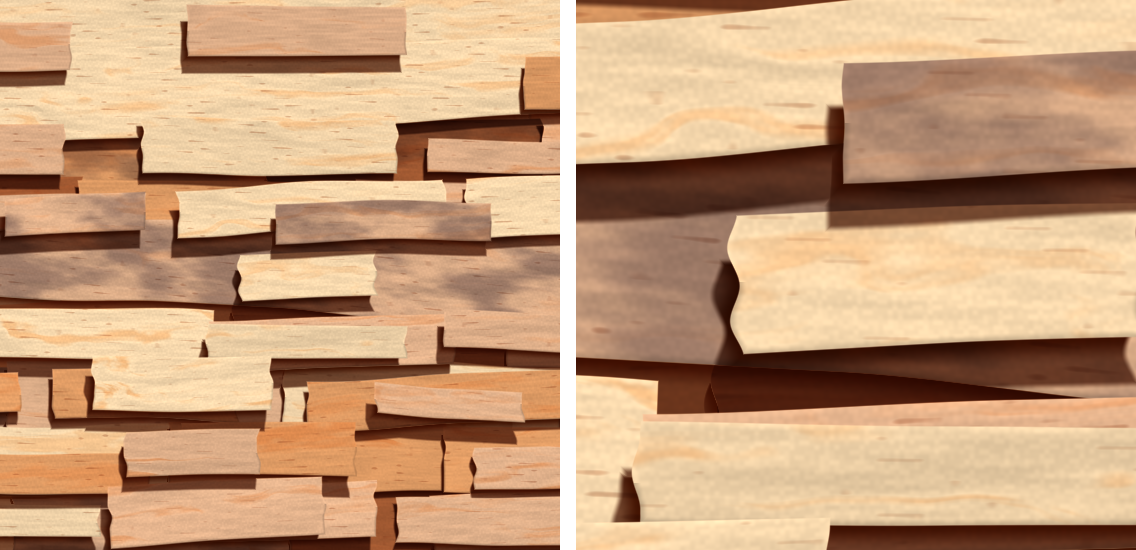
Left, the full canvas; right, a detail of the centre.
A Shadertoy shader for this texture:

```glsl
#define ROWS 9
#define LAYERS 3
#define PER_ROW 3
#define TILT 0.09
#define SHADOW_DROP 0.042
#define SHADOW_TINT vec3(0.36, 0.20, 0.13)
#define PEACH vec3(0.89, 0.70, 0.55)
#define CREAM vec3(0.97, 0.85, 0.68)
#define ORANGE vec3(0.89, 0.62, 0.40)
#define BROWN vec3(0.65, 0.36, 0.20)

float hash(vec2 p) {
    return fract(sin(dot(p, vec2(127.1, 311.7))) * 43758.5);
}

float noise(vec2 p) {
    vec2 i = floor(p), f = fract(p);
    f = f * f * (3.0 - 2.0 * f);
    return mix(mix(hash(i), hash(i + vec2(1, 0)), f.x),
               mix(hash(i + vec2(0, 1)), hash(i + vec2(1, 1)), f.x), f.y);
}

float fbm(vec2 p) {
    float sum = 0.0, amp = 0.53;
    for (int i = 0; i < 4; i++) {
        sum += amp * noise(p);
        p = p * 2.03 + 17.3;
        amp *= 0.5;
    }
    return sum;
}

// Rough-sawn box: slightly bowed sides, ragged ends, tapered height
float plankDistance(vec2 q, vec2 halfSize, float id) {
    q.y += 0.014 * (noise(vec2(q.x * 5.0 + id, id)) - 0.5);
    q.x += 0.008 * (noise(vec2(q.y * 45.0, id)) - 0.5);
    float taper = 1.0 + 0.5 * (hash(vec2(id, 8.0)) - 0.5) * q.x;
    return max(abs(q.x) - halfSize.x, abs(q.y) - halfSize.y * taper);
}

vec3 plankTone(float pick, float id) {
    vec3 tone = pick < 0.43 ? PEACH : pick < 0.66 ? CREAM : pick < 0.87 ? ORANGE : BROWN;
    return tone * (0.96 + 0.07 * hash(vec2(id, 9.0)));
}

// Long fibres, flame figure, reddish streaks, pores and grey stains
vec3 woodGrain(vec2 q, vec3 tone, float id) {
    vec2 g = q + vec2(id * 1.7, id * 0.9);
    g.y += 0.12 * (hash(vec2(id, 10.0)) - 0.5) * q.x;
    float warp = fbm(g * vec2(4.0, 9.0));
    float figure = fbm(g * vec2(4.0, 38.0) + warp * 4.0);
    float fibre = noise(g * vec2(22.0, 260.0));
    float grit = noise(g * 330.0);
    float pores = smoothstep(0.80, 0.97, noise(g * vec2(45.0, 150.0)));
    vec3 col = tone * (0.91 + 0.20 * figure + 0.07 * (fibre - 0.5) + 0.05 * (grit - 0.5));
    float streak = smoothstep(0.53, 0.76, figure) * (0.25 + 0.5 * hash(vec2(id, 11.0)));
    col *= mix(vec3(1.0), vec3(0.90, 0.73, 0.56), streak);
    col *= 1.0 - pores * vec3(0.12, 0.20, 0.24);
    float stained = step(0.88, hash(vec2(id, 12.0)));
    float stain = stained * smoothstep(0.30, 0.68, fbm(g * vec2(9.0, 22.0)));
    return mix(col, col * vec3(0.70, 0.69, 0.74), stain);
}

void mainImage(out vec4 fragColor, in vec2 fragCoord) {
    vec2 p = fragCoord / iResolution.y;
    float px = 1.0 / iResolution.y;
    vec3 wood = BROWN;
    float shade = 0.9;

    // Paint planks from the back of the pile to the front
    for (int layer = 0; layer < LAYERS; layer++)
    for (int j = 0; j < ROWS; j++)
    for (int k = 0; k < PER_ROW; k++) {
        float depth = float(layer);
        float row = float((j * 4) % ROWS);
        float id = 1.0 + float(k) + row * 3.0 + depth * 31.0;
        float rowRand = hash(vec2(row + 2.0, depth + 5.0));
        bool broad = layer == 1 && rowRand > 0.78;
        if (broad && k != 1) continue;
        if (layer == 2 && hash(vec2(id, 1.0)) > 0.42) continue;

        // Placement, size and slant
        vec2 center = vec2((float(k) + rowRand - 0.5) * 0.5, (row + 0.5) / float(ROWS));
        vec2 halfSize = vec2(0.252, 0.062);
        float slant = 0.02 * (hash(vec2(id, 2.0)) - 0.5);
        if (layer > 0) {
            center += vec2(0.10, 0.05) * (vec2(hash(vec2(id, 3.0)), hash(vec2(id, 4.0))) - 0.5);
            halfSize = mix(vec2(0.15, 0.027), vec2(0.28, 0.055),
                           vec2(hash(vec2(id, 5.0)), hash(vec2(id, 6.0))));
            if (layer == 2) halfSize.x *= 0.75;
            slant = TILT * (hash(vec2(id, 2.0)) - 0.4);
        }
        if (broad) {
            center.x = 0.5;
            halfSize = vec2(0.8, 0.078);
        }
        mat2 turn = mat2(cos(slant), -sin(slant), sin(slant), cos(slant));
        vec2 q = turn * (p - center);

        // Skip planks too far away to cover or shade this point
        vec2 gap = abs(q) - halfSize;
        if (max(gap.x, gap.y) > 0.08) continue;

        // Hard sunlight from the upper right
        float drop = SHADOW_DROP * (0.3 + 0.7 * hash(vec2(id, 7.0)));
        if (layer == 0) drop *= 0.4;
        float edge = plankDistance(q, halfSize, id);
        float shadowEdge = plankDistance(q + vec2(0.35, 1.0) * drop, halfSize, id);
        float contact = 1.0 - smoothstep(0.0, 0.016, edge);
        shade = max(shade, (1.0 - smoothstep(-0.002, 0.003, shadowEdge)) * (0.84 + 0.30 * contact));

        // Lit face with a darker lower rim
        float cover = 1.0 - smoothstep(-px, px, edge);
        if (cover > 0.0) {
            float pick = hash(vec2(id, 13.0));
            if (layer == 0) pick = 0.25 + 0.75 * pick;
            vec3 face = woodGrain(q, plankTone(pick, id), id);
            face *= 1.0 + smoothstep(-0.005, 0.0, edge) * (q.y > 0.0 ? 0.05 : -0.16);
            wood = mix(wood, face, cover);
            shade *= 1.0 - cover;
        }
    }
    vec3 col = wood * mix(vec3(1.0), SHADOW_TINT, shade);
    fragColor = vec4(clamp(col, 0.0, 1.0), 1.0);
}
```
